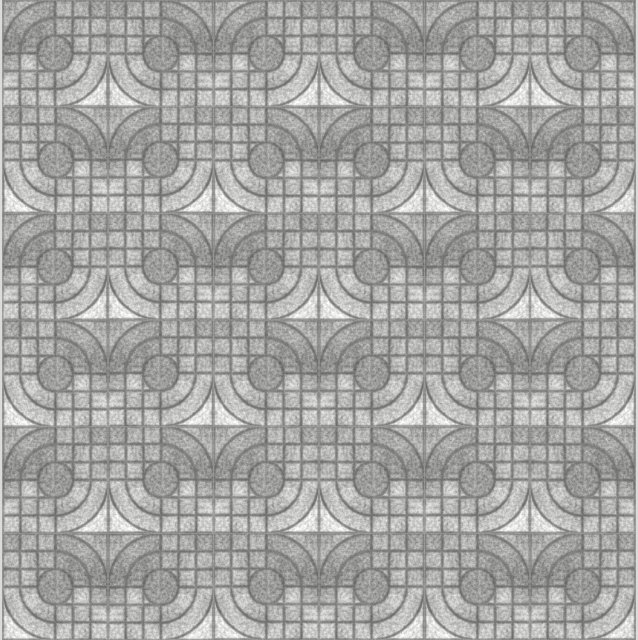
A Shadertoy shader for this pattern:

```glsl
const float TILES = 6.0;
const float SIDE_MARGIN = 0.004;
const float RINGS = 3.0;          // grid steps from tile centre to edge
const float GROOVE_HALF = 0.0125; // in tile widths

float hash(vec2 p) {
    vec3 h = fract(vec3(p.xyx) * 0.1031);
    h += dot(h, h.yzx + 33.33);
    return fract((h.x + h.y) * h.z);
}

vec2 gradientAt(vec2 cell) {
    float angle = 6.2832 * hash(cell);
    return vec2(cos(angle), sin(angle));
}

float gradientNoise(vec2 p) {
    vec2 i = floor(p), f = fract(p);
    vec2 u = f * f * f * (f * (f * 6.0 - 15.0) + 10.0);
    vec2 e = vec2(1.0, 0.0);
    float a = dot(gradientAt(i), f);
    float b = dot(gradientAt(i + e.xy), f - e.xy);
    float c = dot(gradientAt(i + e.yx), f - e.yx);
    float d = dot(gradientAt(i + e.xx), f - e.xx);
    return mix(mix(a, b, u.x), mix(c, d, u.x), u.y);
}

float fbm(vec2 p, int octaves) {
    float sum = 0.0, amp = 1.0;
    for (int i = 0; i < octaves; i++) {
        sum += amp * gradientNoise(p);
        p = p * 2.03 + 17.7;
        amp *= 0.55;
    }
    return sum;
}

// Distance to the nearest groove; g is measured in grid steps from the centre
float grooveDistance(vec2 g) {
    vec2 a = abs(g);
    float r = length(g);
    if (r < 1.0) return 1.0 - r;
    float border = abs(RINGS - max(a.x, a.y));
    float axes = min(a.x, a.y);
    float arcs = abs(r - clamp(round(r), 1.0, RINGS));
    vec2 toGrid = abs(a - round(a));
    float grid = min(min(toGrid.x, toGrid.y), r - 1.0);
    float inner = g.x * g.y < 0.0 ? min(arcs, axes) : grid;
    return min(border, inner);
}

// Average brightness of each raised part
float panelShade(vec2 g, float blotch) {
    float r = length(g);
    float top = smoothstep(-0.4, 0.6, g.y);
    if (r < 1.0) return 0.625 + 0.05 * blotch;
    if (g.x * g.y < 0.0) {
        float soot = exp(-pow((r - 2.0) * 1.1, 2.0));
        float band = mix(0.715 + 0.025 * r, 0.69 - 0.11 * soot, top);
        float corner = mix(0.87, 0.70, top);
        return mix(band, corner, step(RINGS, r)) + 0.16 * blotch;
    }
    float cellTone = hash(floor(g) + 11.0) - 0.5;
    float rim = smoothstep(1.0, 3.2, r);
    return 0.69 + 0.05 * rim - 0.016 * g.y + 0.07 * cellTone + 0.13 * blotch;
}

void mainImage(out vec4 fragColor, in vec2 fragCoord) {
    vec2 uv = fragCoord / iResolution.xy;
    float pixel = TILES / iResolution.y;

    // Tile layout, mirrored sideways like a checkerboard
    vec2 pos = vec2((uv.x - SIDE_MARGIN) / (1.0 - 2.0 * SIDE_MARGIN), uv.y) * TILES;
    vec2 tile = clamp(floor(pos), 0.0, TILES - 1.0);
    vec2 local = pos - tile - 0.5;
    float parity = mod(tile.x + tile.y, 2.0);
    vec2 q = vec2(local.x * (parity * 2.0 - 1.0), local.y);
    vec2 offset = vec2(hash(tile + 3.1), hash(tile + 8.7)) - 0.5;
    vec2 g = (q + 0.008 * offset) * 2.0 * RINGS;

    // Stone surface
    float blotch = fbm(q * 3.6 + 4.3, 3);
    float grain = fbm(q * 34.0 + 60.3, 2);
    float shade = panelShade(g, blotch) + 0.17 * grain;
    shade += 0.025 * (hash(tile + 21.0) - 0.5);

    // Pits
    float pits = smoothstep(0.38, 0.55, gradientNoise(q * 23.0 + 130.0));
    shade -= 0.10 * pits;

    // Pressed grooves with soft shoulders
    float d = grooveDistance(g) / (2.0 * RINGS);
    d += 0.003 * gradientNoise(q * 19.0 + 7.0);
    float soft = 0.007 + 0.6 * pixel;
    float groove = 1.0 - smoothstep(GROOVE_HALF - soft, GROOVE_HALF + soft, d);
    float shoulder = exp(-max(d - GROOVE_HALF, 0.0) * 60.0);
    float grooveShade = 0.47 + 0.10 * blotch - 0.02 * q.y + 0.07 * grain;
    shade = mix(shade - 0.03 * shoulder, grooveShade, groove);

    // Pale joint between tiles
    float edge = 0.5 - max(abs(local.x), abs(local.y));
    float joint = 1.0 - smoothstep(0.0, 0.004 + pixel, edge);
    shade = mix(shade, 0.64 + 0.08 * grain, 0.7 * joint);

    // Side margins
    float outside = smoothstep(0.0, pixel, abs(local.x) - 0.5);
    shade = mix(shade, 0.86, outside);

    vec3 color = vec3(shade, shade, shade - 0.004);
    fragColor = vec4(clamp(color, 0.0, 1.0), 1.0);
}
```
